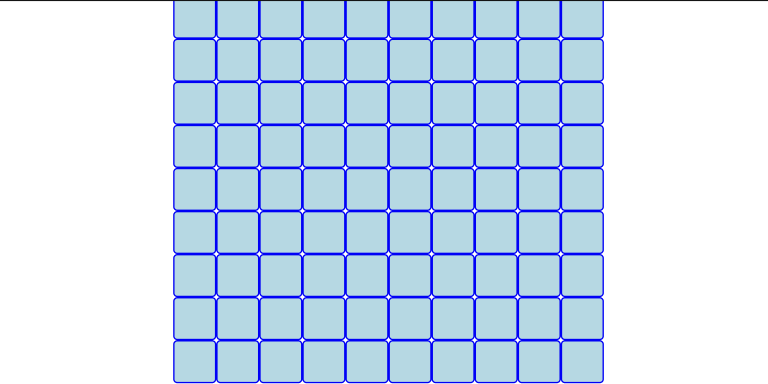
Reproduce this pattern procedurally as a Shadertoy shader.

```glsl
// A board of pale blue rounded squares with blue outlines on white.
// Each pixel sums the coverage of its four nearest rounded boxes, so outlines
// of neighbours join cleanly and leave small white stars at the corners.

#define COLUMNS 10.0
#define ROWS 9.0
#define PITCH 0.11216            // cell size, in canvas heights
#define BOARD_LEFT -0.549        // from the canvas centre line
#define BOARD_BOTTOM 0.002
#define CORNER_RADIUS 0.0108
#define OUTLINE_WIDTH 0.0035
#define RULE_WIDTH 0.0028        // dark rule along the top
#define FILL_COLOR vec3(0.715, 0.847, 0.89)
#define OUTLINE_COLOR vec3(0.0, 0.0, 0.965)
#define PAPER_COLOR vec3(1.0)
#define RULE_COLOR vec3(0.08)

float roundedBox(vec2 p, vec2 halfSize, float radius) {
    vec2 q = abs(p) - halfSize + radius;
    return length(max(q, 0.0)) + min(max(q.x, q.y), 0.0) - radius;
}

// Share of a pixel that lies inside a signed distance
float coverage(float dist, float pixel) {
    return clamp(0.5 - dist / pixel, 0.0, 1.0);
}

void mainImage(out vec4 fragColor, in vec2 fragCoord) {
    float pixel = 1.0 / iResolution.y;
    vec2 uv = fragCoord * pixel;
    float centreX = 0.5 * iResolution.x * pixel;
    vec2 board = uv - vec2(centreX + BOARD_LEFT, BOARD_BOTTOM);

    // Add up the four nearest cells that lie on the board
    vec2 firstCell = floor(board / PITCH - 0.5);
    float tile = 0.0;
    float inner = 0.0;
    for (int j = 0; j < 2; j++) {
        for (int i = 0; i < 2; i++) {
            vec2 cell = firstCell + vec2(i, j);
            bool onBoard = all(greaterThanEqual(cell, vec2(0.0)))
                        && all(lessThan(cell, vec2(COLUMNS, ROWS)));
            if (!onBoard) continue;
            vec2 local = board - (cell + 0.5) * PITCH;
            float dist = roundedBox(local, vec2(0.5 * PITCH), CORNER_RADIUS);
            tile += coverage(dist, pixel);
            inner += coverage(dist + OUTLINE_WIDTH, pixel);
        }
    }

    // Layer paper, outlines, fills and the top rule
    vec3 color = mix(PAPER_COLOR, OUTLINE_COLOR, min(tile, 1.0));
    color = mix(color, FILL_COLOR, min(inner, 1.0));
    color = mix(color, RULE_COLOR, coverage(1.0 - RULE_WIDTH - uv.y, pixel));
    fragColor = vec4(color, 1.0);
}
```
